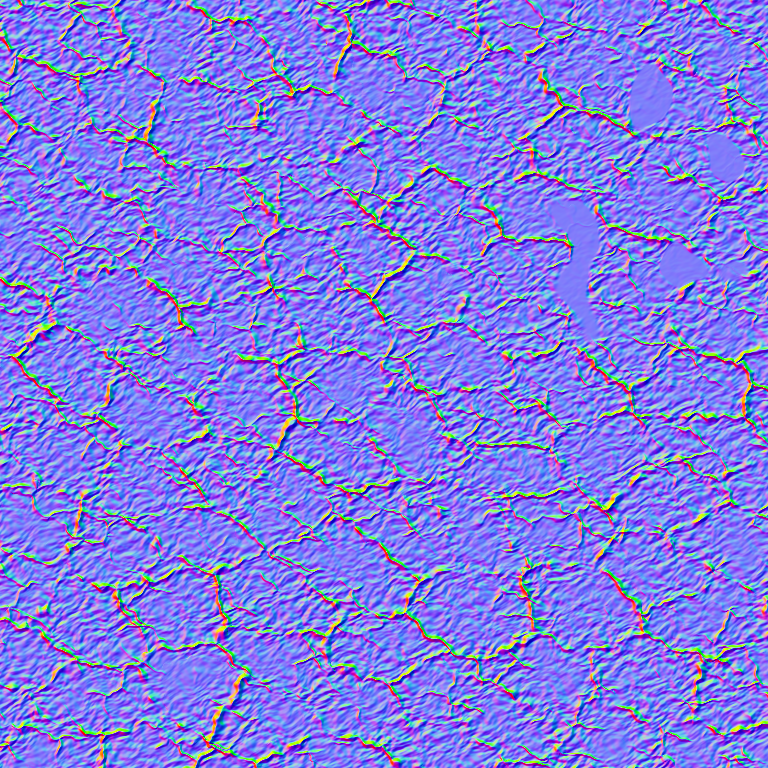
A WebGL 1 fragment shader for this texture map:

```glsl
precision highp float;
uniform vec2 u_resolution;

// Cracks
const float CRACK_TILT = -0.57;
const float CRACK_SHEAR = 0.34;
const vec2 SLAB_SIZE = vec2(0.120, 0.088);
const float SLAB_JITTER = 0.7;
const float SLAB_STAGGER = 0.35;
const float CRACK_WIDTH = 0.0025;
const float CRACK_DEPTH = 0.0078;
const float FINE_CRACK_SCALE = 0.47;
const float FINE_CRACK_DEPTH = 0.0034;

// Wrinkled grain
const float GRAIN_TILT = 0.48;
const vec2 GRAIN_FREQ = vec2(72.0, 116.0);
const float GRAIN_HEIGHT = 0.0034;
const float WARP_FREQ = 30.0;
const float WARP_AMOUNT = 0.007;
const float RAGGED_FREQ = 85.0;
const float RAGGED_AMOUNT = 0.0055;

// Worn smooth patches
const vec2 WORN_CENTRE = vec2(0.80, 0.74);
const float WORN_RADIUS = 0.32;
const float WORN_FREQ = 10.0;
const float WORN_LEVEL = 0.18;

// Normal encoding, green pointing down
const float SAMPLE_STEP = 0.0008;
const float CONTRAST = 0.76;
const vec3 FLAT_COLOUR = vec3(0.50, 0.485, 0.98);
const float BLUE_LOSS = 2.0;
const float BLUE_SKEW = 0.8;
const vec2 SKEW_DIRECTION = vec2(0.6, 0.8);

vec2 hash2(vec2 cell) {
  vec3 k = fract(cell.xyx * vec3(0.1031, 0.1030, 0.0973));
  k += dot(k, k.yzx + 33.33);
  return fract((k.xx + k.yz) * k.zy);
}

vec2 rotate(vec2 p, float angle) {
  float c = cos(angle), s = sin(angle);
  return vec2(c * p.x + s * p.y, c * p.y - s * p.x);
}

float cornerSlope(vec2 cell, vec2 offset) {
  float angle = 6.2832 * hash2(cell).x;
  return dot(vec2(cos(angle), sin(angle)), offset);
}

float gradientNoise(vec2 p) {
  vec2 i = floor(p), f = fract(p);
  vec2 u = f * f * f * (f * (f * 6.0 - 15.0) + 10.0);
  vec2 e = vec2(1.0, 0.0);
  return mix(mix(cornerSlope(i, f), cornerSlope(i + e, f - e), u.x),
             mix(cornerSlope(i + e.yx, f - e.yx), cornerSlope(i + 1.0, f - 1.0), u.x), u.y);
}

vec2 noiseOffset(vec2 p) {
  return vec2(gradientNoise(p), gradientNoise(p + 71.3));
}

// Distance to the nearest border between sheared, jittered slabs
float slabEdge(vec2 p, vec2 size) {
  vec2 q = rotate(p, CRACK_TILT);
  q.x -= CRACK_SHEAR * q.y;
  q /= size;
  vec2 base = floor(q);
  vec2 nearest = vec2(9.0), second = vec2(9.0);
  for (int y = -1; y <= 1; y++) {
    for (int x = -2; x <= 1; x++) {
      vec2 cell = base + vec2(float(x), float(y));
      vec2 toSeed = cell + 0.5 + SLAB_JITTER * (hash2(cell + 57.0) - 0.5) - q;
      toSeed.x += SLAB_STAGGER * mod(cell.y, 2.0);
      if (dot(toSeed, toSeed) < dot(nearest, nearest)) {
        second = nearest;
        nearest = toSeed;
      } else if (dot(toSeed, toSeed) < dot(second, second)) {
        second = toSeed;
      }
    }
  }
  return dot(0.5 * (nearest + second), normalize(second - nearest)) * size.y;
}

float groove(float dist, float width) {
  return exp(-dist * dist / (width * width));
}

float surfaceHeight(vec2 p) {
  vec2 warp = WARP_AMOUNT * noiseOffset(p * WARP_FREQ);
  vec2 ragged = p + 1.4 * warp + RAGGED_AMOUNT * noiseOffset(p * RAGGED_FREQ + 13.0);

  // Cracks break up along their length
  float edge = slabEdge(ragged, SLAB_SIZE);
  float fineEdge = slabEdge(ragged + 3.7, SLAB_SIZE * FINE_CRACK_SCALE);
  float breakup = gradientNoise(p * 52.0);
  float strength = smoothstep(-0.4, 0.5, gradientNoise(p * 9.0 + 5.0) + 0.9 * breakup);
  float fineStrength = smoothstep(-0.1, 0.4, gradientNoise(p * 14.0 + 31.0) + 0.5 * breakup);
  float cracks = CRACK_DEPTH * strength * groove(edge, CRACK_WIDTH)
               + FINE_CRACK_DEPTH * fineStrength * groove(fineEdge, 0.8 * CRACK_WIDTH);

  // Grain is rougher beside the cracks
  vec2 g = rotate(p + warp, GRAIN_TILT) * GRAIN_FREQ;
  float grain = gradientNoise(g) + 0.45 * gradientNoise(g * 1.9 + 19.0);
  float roughness = 0.7 + 0.75 * exp(-edge / 0.013) + 0.7 * gradientNoise(p * 12.0 + 43.0);
  float relief = GRAIN_HEIGHT * roughness * grain - cracks;

  float outside = smoothstep(0.3, 1.0, distance(p, WORN_CENTRE) / WORN_RADIUS);
  float worn = gradientNoise((p + warp) * WORN_FREQ) - WORN_LEVEL - 0.6 * outside;
  return relief * mix(1.0, 0.07, smoothstep(0.0, 0.05, worn));
}

void main() {
  vec2 p = gl_FragCoord.xy / u_resolution.y;
  vec2 e = vec2(SAMPLE_STEP, 0.0);
  vec2 slope = vec2(surfaceHeight(p + e) - surfaceHeight(p - e),
                    surfaceHeight(p + e.yx) - surfaceHeight(p - e.yx)) / (2.0 * SAMPLE_STEP);
  vec3 normal = normalize(vec3(-slope.x, slope.y, 1.0));

  // Blue drops sharply on steep walls, most on those facing the skew direction
  float facing = 1.0 + BLUE_SKEW * dot(normal.xy, SKEW_DIRECTION);
  float blueDrop = BLUE_LOSS * pow(1.0 - normal.z, 1.5) * facing;
  vec3 colour = FLAT_COLOUR + vec3(CONTRAST * normal.xy, -blueDrop);
  gl_FragColor = vec4(clamp(colour, 0.0, 1.0), 1.0);
}
```
